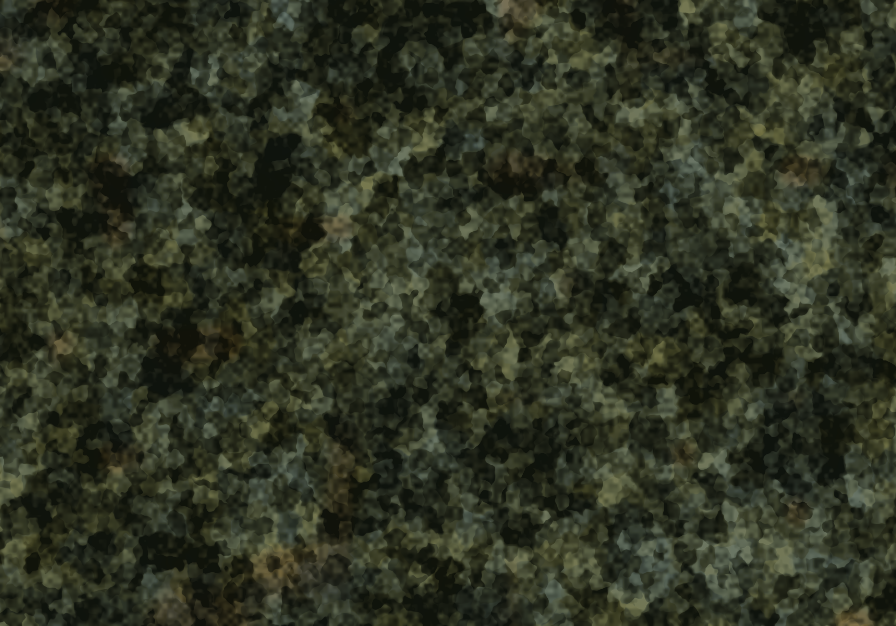
Reproduce this texture procedurally as a Shadertoy shader.

```glsl
// Dark green granite: overlapping soft-edged mineral grains at two scales,
// drawn as smooth Voronoi cells on a warped plane. Grain tones, fine mottling
// and broad clumps add up to one value that is looked up in a colour ramp.

#define BIG_GRAINS    21.0   // cells per canvas height
#define SMALL_GRAINS  47.0
#define FINE_GRAINS   125.0
#define CLUMPS        7.0
#define EDGE_SHARP    24.0   // crispness of grain borders
#define WARP          0.011  // raggedness of grain borders
#define BIG_TONE      0.66   // share of each scale in the contrast
#define SMALL_TONE    0.66
#define FINE_TONE     0.42
#define CLUMP_TONE    0.42
#define HUE_SPREAD    0.85

vec3 hash3(vec2 cell) {
    vec3 q = fract(cell.xyx * vec3(0.1031, 0.1030, 0.0973));
    q += dot(q, q.yxz + 33.33);
    return fract((q.xxy + q.yzz) * q.zyx);
}

float valueNoise(vec2 p) {
    vec2 cell = floor(p), f = fract(p);
    f = f * f * (3.0 - 2.0 * f);
    float low  = mix(hash3(cell).x, hash3(cell + vec2(1, 0)).x, f.x);
    float high = mix(hash3(cell + vec2(0, 1)).x, hash3(cell + vec2(1, 1)).x, f.x);
    return mix(low, high, f.y);
}

// Noise centred on zero with a deviation of about one
float mottling(vec2 p) {
    return (valueNoise(p) - 0.5) * 5.0;
}

// Smooth Voronoi with turned, blocky cells: x = tone, y = hue, both about -1.7..1.7
vec2 grains(vec2 p) {
    vec2 home = floor(p);
    vec2 sum = vec2(0.0);
    float total = 0.0;
    for (int j = -1; j <= 1; j++) {
        for (int i = -1; i <= 1; i++) {
            vec2 cell = home + vec2(i, j);
            vec3 place = hash3(cell + 17.0);
            vec3 look = hash3(cell + 71.0);
            vec2 d = p - cell - 0.5 - 0.85 * (place.xy - 0.5);
            float angle = 1.2 * (look.z - 0.5);
            float c = cos(angle), s = sin(angle);
            d = abs(mat2(c, s, -s, c) * d);
            float blocky = mix(length(d), max(d.x, d.y), 0.55);
            float weight = exp(-EDGE_SHARP * (blocky + 0.26 * (place.z - 0.5)));
            sum += weight * (look.xy - 0.5) * 3.46;
            total += weight;
        }
    }
    return sum / total;
}

// Colour ramp over a normally distributed tone
vec3 stoneColour(float tone) {
    vec3 black  = vec3(0.058, 0.074, 0.045);
    vec3 deep   = vec3(0.125, 0.138, 0.090);
    vec3 moss   = vec3(0.170, 0.190, 0.128);
    vec3 olive  = vec3(0.220, 0.240, 0.158);
    vec3 sage   = vec3(0.248, 0.270, 0.198);
    vec3 pale   = vec3(0.330, 0.360, 0.265);
    vec3 bright = vec3(0.440, 0.465, 0.350);
    vec3 colour = mix(black, deep, clamp((tone + 1.6) / 0.97, 0.0, 1.0));
    colour = mix(colour, moss, clamp((tone + 0.63) / 0.68, 0.0, 1.0));
    colour = mix(colour, olive, clamp((tone - 0.05) / 0.50, 0.0, 1.0));
    colour = mix(colour, sage, clamp((tone - 0.55) / 0.42, 0.0, 1.0));
    colour = mix(colour, pale, clamp((tone - 0.97) / 0.70, 0.0, 1.0));
    return mix(colour, bright, clamp((tone - 1.67) / 1.1, 0.0, 1.0));
}

void mainImage(out vec4 fragColor, in vec2 fragCoord) {
    vec2 uv = fragCoord / iResolution.y;

    // Ragged borders; grains stand slightly taller than wide
    vec2 ragged = vec2(valueNoise(uv * 75.0), valueNoise(uv * 75.0 + 40.0)) - 0.5;
    ragged += 0.5 * vec2(valueNoise(uv * 150.0 + 9.0), valueNoise(uv * 150.0 + 60.0)) - 0.25;
    vec2 p = (uv + WARP * ragged) * vec2(1.1, 1.0);

    // Tone from all scales
    vec2 big = grains(p * BIG_GRAINS);
    vec2 small = grains(p * SMALL_GRAINS + 31.0);
    float fine = mottling(uv * FINE_GRAINS + 5.0);
    float clump = mottling(uv * CLUMPS + 3.0);
    float tone = BIG_TONE * big.x + SMALL_TONE * small.x
               + FINE_TONE * fine + CLUMP_TONE * clump;
    vec3 colour = stoneColour(tone);

    // Hue drifts between blue-grey and yellow-olive, with rare rusty patches
    float hue = 0.5 * big.y + 0.3 * small.y + 0.3 * mottling(uv * 9.0 + 50.0);
    colour *= 1.0 + HUE_SPREAD * hue * vec3(0.06, 0.01, -0.14);
    float rust = smoothstep(0.74, 0.95, valueNoise(uv * 11.0 + 80.0));
    colour *= mix(vec3(1.0), vec3(1.10, 0.94, 0.86), rust);

    fragColor = vec4(clamp(colour, 0.0, 1.0), 1.0);
}
```
